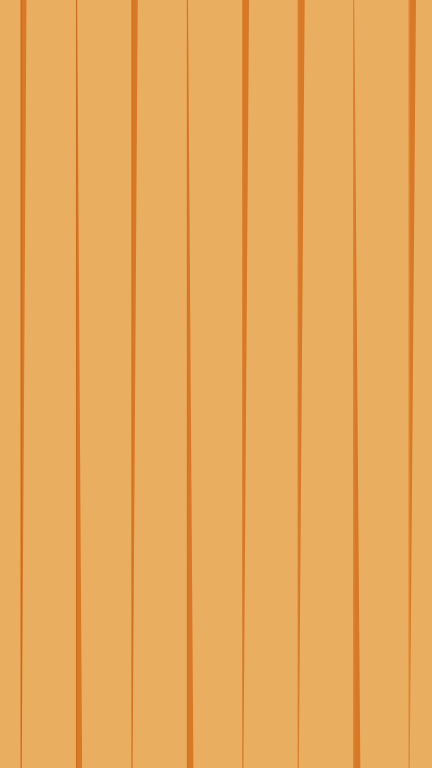
Reproduce this pattern procedurally as a Shadertoy shader.

```glsl
// Honey-coloured vertical planks parted by thin tapering orange gaps.

// Share of a pixel covered by the span from left to right.
float spanCoverage(float x, float left, float right, float pixel) {
    return clamp((x - left) / pixel + 0.5, 0.0, 1.0)
         - clamp((x - right) / pixel + 0.5, 0.0, 1.0);
}

void mainImage(out vec4 fragColor, in vec2 fragCoord) {
    vec2 uv = fragCoord / iResolution.xy;
    float pixel = 1.0 / iResolution.x;

    // Plank repeat, with each gap starting just inside its cell
    float spacing = 0.1283;
    float index = floor((uv.x - 0.0475) / spacing + 0.1);
    float x = uv.x - 0.0475 - index * spacing;

    // Gaps taper downwards, except for a scattered few that taper upwards
    bool flipped = fract(index * 0.38 - 0.1) < 0.35;
    float taper = flipped ? 1.0 - uv.y : uv.y;
    float width = mix(0.0028, 0.0138 + 0.0005 * index, taper);

    // Straight left edge, sloping right edge
    float gap = spanCoverage(x, 0.0, width, pixel);
    float rim = spanCoverage(x, 0.0, min(width, 0.0035), pixel);

    // Rim tone drifts from deep to pale across the planks
    vec3 rimColor = mix(vec3(0.81, 0.41, 0.10), vec3(0.87, 0.53, 0.21), uv.x);
    vec3 color = mix(vec3(0.917, 0.682, 0.38), vec3(0.845, 0.475, 0.15), gap);
    color += rim * (rimColor - vec3(0.845, 0.475, 0.15));

    fragColor = vec4(color, 1.0);
}
```
